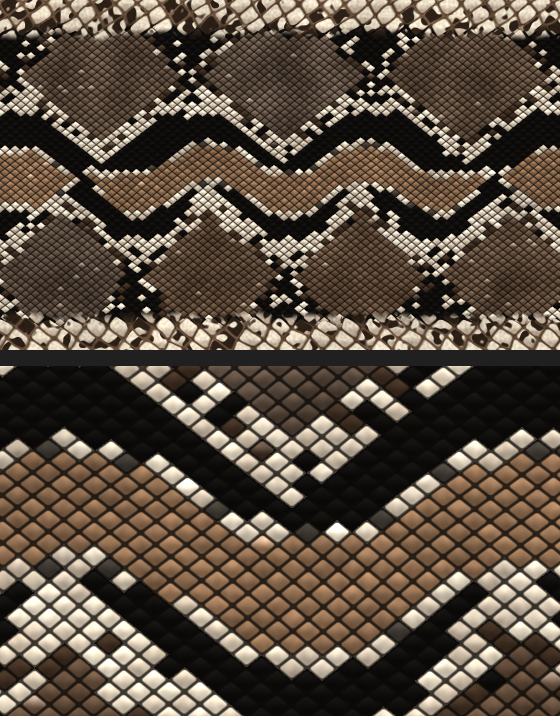
Top: the whole. Bottom: its middle third, enlarged.
Write a Shadertoy shader that draws this texture.

```glsl
// Python skin: wavy spine ribbon between two rows of saddles, with coarse pale belly scales.

const vec2 FINE_SCALE = vec2(0.029, 0.023);   // full width and height of a diamond
const vec2 BELLY_SCALE = vec2(0.066, 0.066);
const float BELLY_HEIGHT = 0.098;
const float BORDER_WIDTH = 0.056;             // spotted border round each saddle

// Saddle rows: first centre x, widest y, pitch, half width
const vec4 UPPER_ROW = vec4(0.290, 0.780, 0.521, 0.232);
const vec4 LOWER_ROW = vec4(0.177, 0.215, 0.427, 0.190);
const float SADDLE_TIP = 0.18;
const float SADDLE_BASE = 0.118;

const vec2 RIBBON_CENTRE = vec2(0.823, 0.488);
const float RIBBON_PERIOD = 1.187;
const float RIBBON_HALF_LENGTH = 0.573;
const float RIBBON_WAVELENGTH = 0.442;

const vec3 BLACK = vec3(0.045, 0.038, 0.030);
const vec3 DARK_BROWN = vec3(0.28, 0.20, 0.14);
const vec3 BROWN = vec3(0.45, 0.35, 0.265);
const vec3 RIBBON_BROWN = vec3(0.53, 0.40, 0.29);
const vec3 TAN = vec3(0.73, 0.66, 0.58);
const vec3 CREAM = vec3(0.93, 0.88, 0.79);

float hash(vec2 p) {
    vec3 q = fract(vec3(p.xyx) * 0.1031);
    q += dot(q, q.yzx + 33.33);
    return fract((q.x + q.y) * q.z);
}

vec2 gradient(vec2 cell) {
    float angle = 6.2832 * hash(cell + 71.0);
    return vec2(cos(angle), sin(angle));
}

// Gradient noise, roughly -0.7 to 0.7
float noise(vec2 p) {
    vec2 i = floor(p), f = fract(p);
    vec2 w = f * f * f * (f * (f * 6.0 - 15.0) + 10.0);
    vec2 e = vec2(0.0, 1.0);
    float low = mix(dot(gradient(i), f), dot(gradient(i + e.yx), f - e.yx), w.x);
    float high = mix(dot(gradient(i + e), f - e), dot(gradient(i + 1.0), f - 1.0), w.x);
    return mix(low, high, w.y);
}

struct Scale { vec2 centre; vec2 id; vec2 local; float depth; };

// Diamond lattice; depth is zero on the rim and grows inward
Scale scaleAt(vec2 p, vec2 size, float rounding) {
    vec2 g = p / size;
    vec2 uv = vec2(g.x + g.y, g.x - g.y);
    vec2 id = floor(uv), local = fract(uv) - 0.5, mid = id + 0.5;
    vec2 corner = abs(local) - 0.5 + rounding;
    float d = length(max(corner, 0.0)) + min(max(corner.x, corner.y), 0.0) - rounding;
    return Scale(0.5 * vec2(mid.x + mid.y, mid.x - mid.y) * size, id, local, -d);
}

// Shield with its tip pointing down and a flat top
float shield(vec2 q, float halfWidth) {
    q.x = abs(q.x) - halfWidth;
    float tipSide = dot(q, normalize(vec2(SADDLE_TIP, -halfWidth)));
    float baseSide = dot(q, normalize(vec2(SADDLE_BASE, 0.5 * halfWidth)));
    return max(max(tipSide, baseSide), q.y - SADDLE_BASE);
}

float ribbon(vec2 p) {
    vec2 q = p - RIBBON_CENTRE;
    float id = round(q.x / RIBBON_PERIOD);
    q.x -= id * RIBBON_PERIOD;
    float main = 1.0 - min(abs(id), 1.0);
    q.y += main * 0.046 * cos(6.2832 * q.x / RIBBON_WAVELENGTH);
    float taper = smoothstep(-0.03, 0.12, RIBBON_HALF_LENGTH - abs(q.x));
    float halfWidth = mix(0.080, 0.054, main) * taper;
    return max(abs(q.y) - halfWidth, abs(q.x) - RIBBON_HALF_LENGTH) * 0.88;
}

// Pigment of one fine scale, chosen at its centre
vec3 pigment(vec2 p, float chance) {
    bool upper = p.y > RIBBON_CENTRE.y;
    vec4 row = upper ? UPPER_ROW : LOWER_ROW;
    float id = round((p.x - row.x) / row.z);
    vec2 q = vec2(p.x - row.x - id * row.z, (p.y - row.y) * (upper ? 1.0 : -1.0));
    float wobble = 0.014 * noise(p * 13.0);
    float saddle = shield(q, row.w) + wobble;
    float spine = ribbon(p) + 0.5 * wobble;

    if (spine < -0.004) return RIBBON_BROWN * (0.88 + 0.22 * chance);
    if (spine < 0.011) return mix(TAN, CREAM, chance) * (chance < 0.12 ? 0.3 : 0.96);
    if (saddle < 0.0) {
        float light = 0.5 + 0.7 * noise(p * 9.0) + 2.0 * (saddle + 0.05) + 0.3 * (chance - 0.5);
        vec3 tone = mix(DARK_BROWN, BROWN, clamp(light, 0.0, 1.0));
        float grey = 0.4 * hash(vec2(id + 9.0, row.x * 40.0));
        return mix(tone, vec3(dot(tone, vec3(0.35))), grey);
    }
    // Spotted border, denser toward the tip, and a pale bar between neighbours
    float facing = smoothstep(0.01, -0.05, q.y);
    float density = mix(0.28, saddle > 0.032 ? 0.82 : 0.58, facing);
    bool spotted = saddle < BORDER_WIDTH && chance < density;
    vec2 bar = vec2(row.z * 0.5 - abs(q.x), q.y + 0.096 - 0.015 * chance);
    bool barred = length(bar / vec2(0.076, 0.018)) < 1.0;
    if (spotted || barred) return mix(CREAM, TAN, 0.8 * fract(chance * 7.3));
    return saddle < 0.03 && chance > 0.72 ? DARK_BROWN * 0.8 : BLACK;
}

vec3 fineSkin(vec2 p, float pixel) {
    Scale s = scaleAt(p, FINE_SCALE, 0.22);
    float chance = hash(s.id + 200.0);
    vec3 tone = pigment(s.centre, chance);
    float blur = pixel / FINE_SCALE.y;
    float body = smoothstep(0.06 - blur, 0.10 + blur, s.depth);
    float sheen = smoothstep(-0.5, 0.7, s.local.x - s.local.y);
    vec3 lit = tone * (0.86 + 0.38 * sheen) + 0.035 * sheen;
    lit += 0.28 * step(0.975, chance) * sheen * smoothstep(0.1, 0.3, tone.r);
    return mix(mix(BLACK, tone, 0.22), lit, body);
}

void mainImage(out vec4 fragColor, in vec2 fragCoord) {
    float pixel = 1.0 / iResolution.y;
    vec2 p = fragCoord * pixel;
    vec2 skin = p + 0.006 * vec2(noise(p * 5.0), noise(p * 5.0 + 40.0));
    vec3 color = fineSkin(skin, pixel);

    // Slanted belly scales with dark blotches, along both long edges
    float side = min(p.y, 1.0 - p.y);
    vec2 slanted = p + vec2(0.35 * side, 0.0) + 0.012 * vec2(noise(p * 16.0), noise(p * 16.0 + 30.0));
    Scale belly = scaleAt(slanted, BELLY_SCALE, 0.25);
    float chance = hash(belly.id + 500.0);
    float inward = min(belly.centre.y, 1.0 - belly.centre.y) / BELLY_HEIGHT;
    float blur = pixel / BELLY_SCALE.y;
    float body = smoothstep(0.04 - blur, 0.10 + blur, belly.depth);
    float blotch = noise(p * 34.0) + 0.9 * (chance - 0.72) + 0.28 * inward;
    vec3 plate = mix(CREAM, TAN, smoothstep(0.1, -0.5, belly.local.x - belly.local.y));
    plate = mix(plate, DARK_BROWN * 0.6, smoothstep(0.06, 0.24, blotch));
    plate = mix(mix(DARK_BROWN, BROWN, chance), plate, body);
    float limit = BELLY_HEIGHT + 0.025 * noise(vec2(p.x * 9.0, step(0.5, p.y) * 7.3));
    float covered = smoothstep(limit + 0.014, limit - 0.014, side + 0.025 * (1.0 - body));
    color = mix(color, plate, covered);

    // Uneven wear and fine grain
    color *= 1.0 + 0.16 * noise(p * 6.0 + 15.0) + 0.16 * noise(p * 110.0);
    fragColor = vec4(clamp(color, 0.0, 1.0), 1.0);
}
```
